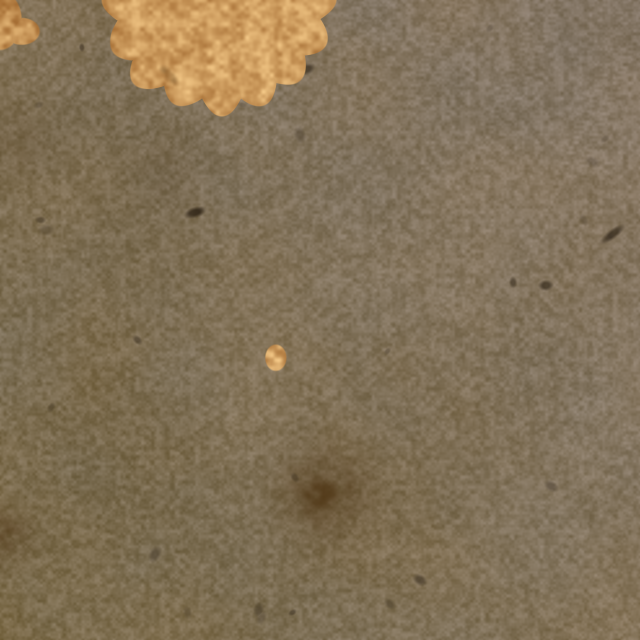
Write a Shadertoy shader that draws this texture.

```glsl
const vec3 GROUND_DARK = vec3(0.44, 0.38, 0.27);
const vec3 GROUND_LIGHT = vec3(0.53, 0.47, 0.38);
const vec3 STAIN_BROWN = vec3(0.31, 0.21, 0.08);
const vec3 FLECK_DARK = vec3(0.16, 0.12, 0.07);
const vec3 CRUST_DARK = vec3(0.69, 0.48, 0.25);
const vec3 CRUST_LIGHT = vec3(0.89, 0.71, 0.46);
const float GROUND_LEVEL = 0.72;
const float GRAIN_SCALE = 130.0;
const float GRAIN_CONTRAST = 1.05;
const float FINE_CONTRAST = 0.6;
const float CRUST_SCALE = 85.0;
const float LOBES = 8.0;
const int FLECK_COUNT = 24;

float hash(vec2 p) {
    return fract(sin(dot(p, vec2(127.1, 311.7))) * 43758.5453);
}

float noise(vec2 p) {
    vec2 cell = floor(p), f = fract(p);
    f = f * f * (3.0 - 2.0 * f);
    return mix(mix(hash(cell), hash(cell + vec2(1, 0)), f.x),
               mix(hash(cell + vec2(0, 1)), hash(cell + vec2(1, 1)), f.x), f.y);
}

float fbm(vec2 p) {
    float sum = 0.0, weight = 0.5;
    for (int i = 0; i < 4; i++) {
        sum += weight * noise(p);
        p = mat2(0.8, 0.6, -0.6, 0.8) * p * 2.03 + 17.3;
        weight *= 0.5;
    }
    return sum / 0.9375;
}

// Soft rotated ellipse, 1 at its core
float fleck(vec2 p, vec2 size, float angle) {
    float c = cos(angle), s = sin(angle);
    vec2 q = vec2(c * p.x + s * p.y, c * p.y - s * p.x) / size;
    return 1.0 - smoothstep(0.35, 1.25, length(q));
}

float stain(vec2 p, float radius) {
    return exp(-dot(p, p) / (radius * radius));
}

float ellipseDistance(vec2 p, vec2 radii) {
    return (length(p / radii) - 1.0) * min(radii.x, radii.y);
}

// Round flake with a scalloped rim, hanging from the top edge
float flakeDistance(vec2 p) {
    float angle = atan(p.x, -p.y);
    float wobble = 0.35 * (noise(p * 12.0 + 5.0) - 0.5);
    float rim = 0.157 + 0.022 * abs(cos(LOBES * angle + wobble));
    rim += 0.012 * (noise(p * 17.0 + 31.0) - 0.5);
    return length(p) - rim - 0.012 * smoothstep(0.0, 0.17, -p.x);
}

float crustDistance(vec2 p) {
    float d = flakeDistance(p - vec2(0.345, 1.0));
    d = min(d, ellipseDistance(p - vec2(0.0, 0.968), vec2(0.034, 0.046)));
    d = min(d, ellipseDistance(p - vec2(0.034, 0.951), vec2(0.028, 0.021)));
    return min(d, ellipseDistance(p - vec2(0.431, 0.441), vec2(0.0165, 0.0205)));
}

vec3 groundColor(vec2 p) {
    float grain = noise(p * GRAIN_SCALE);
    float fine = noise(p * GRAIN_SCALE * 1.9 + 41.0);
    float cloud = fbm(p * 5.0 + 3.0);
    float shade = GROUND_LEVEL + GRAIN_CONTRAST * (grain - 0.5)
        + FINE_CONTRAST * (fine - 0.5) + 0.65 * (cloud - 0.5)
        + 0.28 * (p.x - 0.5) + 0.12 * (p.y - 0.5);
    vec3 color = mix(GROUND_DARK, GROUND_LIGHT, shade);

    // Faint drift between warm and cool ground
    color += vec3(0.012, 0.0, -0.018) * (fbm(p * 7.0 + 60.0) - 0.5) * 2.0;
    color.b += 0.02 * (p.x + p.y - 1.0);

    // Brown stains broken up by the grain
    float brown = 0.62 * stain(p - vec2(0.508, 0.232), 0.065);
    brown += 0.35 * stain(p - vec2(0.497, 0.217), 0.025);
    brown += 0.6 * stain(p - vec2(0.005, 0.16), 0.04);
    brown += 0.2 * stain(p - vec2(0.025, 0.78), 0.05);
    brown += 0.15 * stain(p - vec2(0.26, 0.73), 0.05);
    brown *= 0.45 + 0.7 * noise(p * 75.0 + 9.0);
    color = mix(color, STAIN_BROWN, clamp(brown, 0.0, 1.0));

    // Scattered small specks and a few bold ones
    float dark = 0.0;
    for (int i = 0; i < FLECK_COUNT; i++) {
        float id = float(i) + 1.0;
        vec2 center = vec2(hash(vec2(id, 2.3)), hash(vec2(id, 7.9)));
        float size = mix(0.005, 0.011, hash(vec2(id, 4.1)));
        float strength = mix(0.2, 0.55, hash(vec2(id, 9.7)));
        dark = max(dark, strength * fleck(p - center, size * vec2(1.2, 0.8), id * 2.4));
    }
    dark = max(dark, 0.95 * fleck(p - vec2(0.305, 0.668), vec2(0.016, 0.008), 0.3));
    dark = max(dark, 0.75 * fleck(p - vec2(0.957, 0.634), vec2(0.022, 0.007), 0.65));
    dark = max(dark, 0.7 * fleck(p - vec2(0.853, 0.554), vec2(0.011, 0.008), 0.1));
    dark = max(dark, 0.65 * fleck(p - vec2(0.48, 0.892), vec2(0.012, 0.008), 0.4));
    return mix(color, FLECK_DARK, dark * (0.75 + 0.25 * grain));
}

vec3 crustColor(vec2 p, float d) {
    float shade = 0.62 + 0.9 * (noise(p * CRUST_SCALE) - 0.5)
        + 0.5 * (noise(p * CRUST_SCALE * 1.8 + 20.0) - 0.5)
        + 0.4 * (fbm(p * 14.0) - 0.5) + 0.6 * (p.x - 0.36);
    shade -= 0.22 * smoothstep(-0.012, 0.0, d);
    vec3 color = mix(CRUST_DARK, CRUST_LIGHT, shade);
    float pit = fleck(p - vec2(0.265, 0.882), vec2(0.02, 0.009), -0.8);
    return mix(color, STAIN_BROWN, 0.5 * pit * noise(p * 110.0));
}

void mainImage(out vec4 fragColor, in vec2 fragCoord) {
    vec2 p = fragCoord / iResolution.xy;
    float d = crustDistance(p);
    float edge = max(0.0015, 1.0 / iResolution.y);
    float cover = 1.0 - smoothstep(-edge, edge, d);
    vec3 color = mix(groundColor(p), crustColor(p, d), cover);
    fragColor = vec4(clamp(color, 0.0, 1.0), 1.0);
}
```
